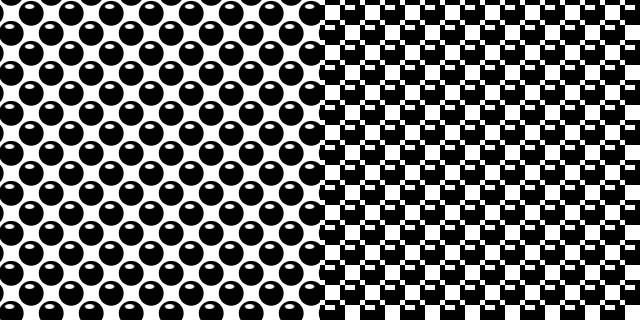
This pattern is drawn by a Shadertoy shader. Its source:

```glsl
// Glossy black balls on white in a staggered lattice, 8 cells down and 16 across.
// The left half uses round distance functions with an elliptical glint; the right
// half builds the same ball from blocks on a grid of eight steps per cell.

float boxDistance(vec2 p, vec2 halfSize) {
    vec2 d = abs(p) - halfSize;
    return length(max(d, 0.0)) + min(max(d.x, d.y), 0.0);
}

float ellipseDistance(vec2 p, vec2 radii) {
    return (length(p / radii) - 1.0) * min(radii.x, radii.y);
}

// Smooth disc with its glint cut out
float roundBall(vec2 p) {
    float disc = length(p) - 0.31;
    float glint = ellipseDistance(p - vec2(-0.04, 0.17), vec2(0.115, 0.06));
    return max(disc, -glint);
}

// Five by five blocks without corners, glint of two by one
float blockBall(vec2 p) {
    p *= 8.0;
    float body = min(boxDistance(p, vec2(2.5, 1.5)), boxDistance(p, vec2(1.5, 2.5)));
    float glint = boxDistance(p - vec2(-0.5, 1.0), vec2(1.0, 0.5));
    return max(body, -glint) / 8.0;
}

// Position relative to the ball centre in the repeating cell
vec2 repeatCell(vec2 p) {
    return fract(p + 0.5) - 0.5;
}

void mainImage(out vec4 fragColor, in vec2 fragCoord) {
    float pixel = 8.0 / iResolution.y;
    vec2 p = fragCoord * pixel;
    bool isRound = fragCoord.x < 0.5 * iResolution.x;
    p.x -= 0.5 * iResolution.x * pixel;
    p -= isRound ? vec2(0.78, 0.667) : vec2(0.8125, 0.6875);

    // Two interleaved square lattices make the stagger
    float d = 1.0;
    for (int i = 0; i < 2; i++) {
        vec2 q = repeatCell(p - 0.5 * float(i));
        d = min(d, isRound ? roundBall(q) : blockBall(q));
    }

    float paper = clamp(0.5 + d / pixel, 0.0, 1.0);
    fragColor = vec4(vec3(paper), 1.0);
}
```
